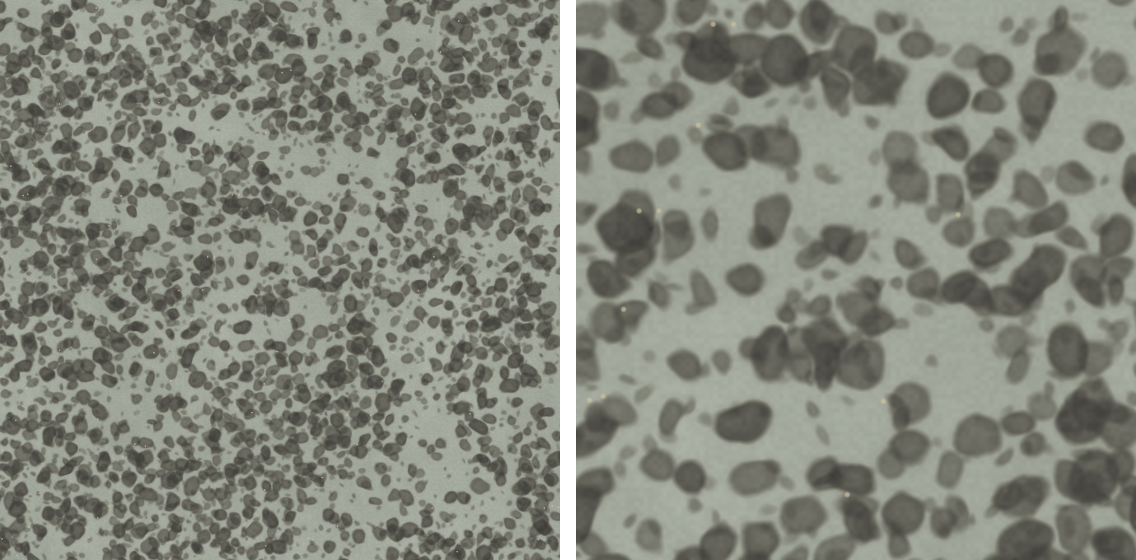
Left: the whole. Right: its middle third, enlarged.
Write a WebGL 2 fragment shader that draws this texture.

```glsl
#version 300 es
precision highp float;

uniform vec2 u_resolution;
out vec4 fragColor;

const vec3 GLAZE_COLOR = vec3(0.635, 0.662, 0.612);
const vec3 SPOT_COLOR = vec3(0.262, 0.260, 0.242);
const vec3 WARM_TINT = vec3(0.018, 0.002, -0.014);
const vec3 GLINT_COLOR = vec3(0.82, 0.76, 0.62);
const float EDGE_SOFTNESS = 0.0026;
const float HALO_WIDTH = 0.005;
const float HALO_STRENGTH = 0.09;
const float OUTLINE_WARP = 0.0055;
const float CLUSTER_SCALE = 13.0;
const float GRAIN_CELLS = 360.0;
const float GRAIN_STRENGTH = 0.035;
const float GLINT_CELLS = 90.0;
const float GLINT_CHANCE = 0.009;

float hash(vec2 p) {
  return fract(sin(dot(p, vec2(127.1, 311.7))) * 43758.5453);
}

vec2 hash2(vec2 p) {
  return vec2(hash(p), hash(p + vec2(37.2, 17.9)));
}

float noise(vec2 p) {
  vec2 cell = floor(p);
  vec2 f = fract(p);
  f = f * f * (3.0 - 2.0 * f);
  float low = mix(hash(cell), hash(cell + vec2(1.0, 0.0)), f.x);
  float high = mix(hash(cell + vec2(0.0, 1.0)), hash(cell + 1.0), f.x);
  return mix(low, high, f.y);
}

// Distance to an ellipse-like spot, with random axis and stretch.
float spotDistance(vec2 offset, vec2 seed) {
  float angle = 6.2832 * hash(seed + 5.3);
  float stretch = mix(1.0, 1.35, hash(seed + 8.1));
  vec2 axis = vec2(cos(angle), sin(angle));
  vec2 local = vec2(dot(offset, axis), dot(offset, vec2(-axis.y, axis.x)));
  return length(local * vec2(1.0 / stretch, stretch * 0.93));
}

// Light left after passing one layer of translucent scattered spots.
float spotLayer(vec2 p, float cells, vec2 radii, vec2 opacities, float density, float salt) {
  float light = 1.0;
  vec2 home = floor(p * cells);
  for (int y = -1; y <= 1; y++) {
    for (int x = -1; x <= 1; x++) {
      vec2 cell = home + vec2(float(x), float(y));
      vec2 seed = cell + salt;
      vec2 center = (cell + hash2(seed)) / cells;
      float cluster = smoothstep(0.22, 0.78, noise(center * CLUSTER_SCALE + 4.7));
      float present = step(hash(seed + 2.6), density * mix(0.55, 1.4, cluster));
      float radius = mix(radii.x, radii.y, hash(seed + 11.4));
      float opacity = mix(opacities.x, opacities.y, hash(seed + 14.8));
      float d = spotDistance(p - center, seed);
      float body = 1.0 - smoothstep(radius - EDGE_SOFTNESS, radius + EDGE_SOFTNESS, d);
      float rim = mix(0.9, 1.0, smoothstep(0.25, 0.8, d / radius));
      float halo = HALO_STRENGTH * (1.0 - smoothstep(0.0, HALO_WIDTH, d - radius));
      light *= 1.0 - present * opacity * max(body * rim, halo);
    }
  }
  return light;
}

// Rare tiny bright specks.
float glints(vec2 p) {
  vec2 cell = floor(p * GLINT_CELLS);
  vec2 center = 0.2 + 0.6 * hash2(cell + 71.0);
  float d = length(fract(p * GLINT_CELLS) - center);
  return step(hash(cell + 93.0), GLINT_CHANCE) * (1.0 - smoothstep(0.06, 0.2, d));
}

void main() {
  vec2 p = gl_FragCoord.xy / min(u_resolution.x, u_resolution.y);

  // Irregular outlines
  vec2 warp = vec2(noise(p * 75.0), noise(p * 75.0 + 31.0)) - 0.5;
  vec2 q = p + OUTLINE_WARP * warp;

  // Large, medium and fine spots
  float light = spotLayer(q, 33.0, vec2(0.0085, 0.0150), vec2(0.58, 0.82), 0.60, 3.0);
  light *= spotLayer(q, 42.0, vec2(0.0060, 0.0105), vec2(0.48, 0.74), 0.58, 131.0);
  float fine = spotLayer(q, 62.0, vec2(0.0022, 0.0052), vec2(0.30, 0.58), 0.55, 277.0);
  light *= fine;

  // Uneven glaze and mottled spots
  float shade = 0.045 * (noise(p * 5.0 + 9.0) - 0.5) + 0.03 * (noise(p * 38.0) - 0.5);
  float cover = (1.0 - light) * (1.0 + 0.12 * (noise(p * 130.0 + 50.0) - 0.5));
  vec3 color = mix(GLAZE_COLOR + shade, SPOT_COLOR, clamp(cover, 0.0, 1.0));
  color += WARM_TINT * 4.0 * cover * (1.0 - cover) * 0.6;

  // Fine grain and glints
  color += GRAIN_STRENGTH * (noise(p * GRAIN_CELLS) - 0.5);
  color = mix(color, GLINT_COLOR, 0.7 * glints(p));
  fragColor = vec4(color, 1.0);
}
```
